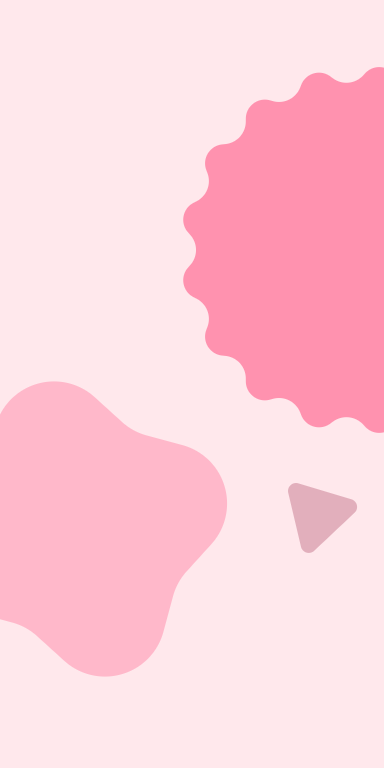
Write a Shadertoy shader that draws this background.

```glsl
// Flat pink backdrop with a scalloped disc, a soft four-lobed blob and a rounded triangle.

// Lengths are in canvas widths, angles in radians.
const float PI = 3.14159265;

const vec3 BACKDROP_COLOR = vec3(1.0, 0.910, 0.927);
const vec3 DISC_COLOR     = vec3(1.0, 0.573, 0.686);
const vec3 BLOB_COLOR     = vec3(1.0, 0.722, 0.792);
const vec3 TRIANGLE_COLOR = vec3(0.885, 0.687, 0.737);

const vec2  DISC_CENTER       = vec2(0.948, 1.349);
const float DISC_LOBES        = 17.0;
const float DISC_LOBE_DIST    = 0.4286;
const float DISC_LOBE_RADIUS  = 0.0495;
const float DISC_NOTCH_DIST   = 0.4966;
const float DISC_NOTCH_RADIUS = 0.0591;

const vec2  BLOB_CENTER       = vec2(0.207, 0.6224);
const float BLOB_ANGLE        = 0.285;
const float BLOB_LOBES        = 4.0;
const float BLOB_LOBE_DIST    = 0.2362;
const float BLOB_LOBE_RADIUS  = 0.1576;
const float BLOB_NOTCH_DIST   = 0.4497;
const float BLOB_NOTCH_RADIUS = 0.1563;

const vec2  TRIANGLE_CENTER = vec2(0.828, 0.6607);
const float TRIANGLE_ANGLE  = 0.232;
const float TRIANGLE_RADIUS = 0.0833;
const float TRIANGLE_CORNER = 0.0208;

// Folds the plane into half of one of n equal sectors, with a tip on the x axis.
vec2 foldSector(vec2 p, float n, float rotation) {
    float sector = 2.0 * PI / n;
    float a = atan(p.y, p.x) - rotation;
    a = abs(a - sector * floor(a / sector + 0.5));
    return length(p) * vec2(cos(a), sin(a));
}

// Round lobes and notches, joined by their shared inner tangent line.
float scallopDistance(vec2 p, float n, float rotation, float lobeDist, float lobeRadius,
                      float notchDist, float notchRadius) {
    vec2 q = foldSector(p, n, rotation);
    vec2 lobe = vec2(lobeDist, 0.0);
    vec2 notch = notchDist * vec2(cos(PI / n), sin(PI / n));

    float span = distance(lobe, notch);
    vec2 u = (notch - lobe) / span;
    float c = min((lobeRadius + notchRadius) / span, 1.0);
    float s = sqrt(1.0 - c * c);
    vec2 normal = c * u + s * vec2(u.y, -u.x);
    vec2 tangent = vec2(-normal.y, normal.x);

    float along = dot(q - lobe, tangent);
    if (along < 0.0) return distance(q, lobe) - lobeRadius;
    if (along > span * s) return notchRadius - distance(q, notch);
    return dot(q - lobe, normal) - lobeRadius;
}

// Equilateral triangle grown by a corner radius.
float triangleDistance(vec2 p, float rotation, float radius, float corner) {
    vec2 q = foldSector(p, 3.0, rotation);
    vec2 normal = vec2(cos(PI / 3.0), sin(PI / 3.0));
    float height = dot(q, normal) - radius * normal.x;
    float beyondTip = dot(q, vec2(normal.y, -normal.x)) - radius * normal.y;
    return (beyondTip > 0.0 ? length(vec2(beyondTip, height)) : height) - corner;
}

// Lays a shape over the colour with an edge one pixel wide.
vec3 paint(vec3 base, vec3 shapeColor, float d, float pixel) {
    return mix(base, shapeColor, clamp(0.5 - d / pixel, 0.0, 1.0));
}

void mainImage(out vec4 fragColor, in vec2 fragCoord) {
    float pixel = 1.0 / iResolution.x;
    vec2 p = fragCoord * pixel;

    float disc = scallopDistance(p - DISC_CENTER, DISC_LOBES, 0.0, DISC_LOBE_DIST,
                                 DISC_LOBE_RADIUS, DISC_NOTCH_DIST, DISC_NOTCH_RADIUS);
    float blob = scallopDistance(p - BLOB_CENTER, BLOB_LOBES, BLOB_ANGLE, BLOB_LOBE_DIST,
                                 BLOB_LOBE_RADIUS, BLOB_NOTCH_DIST, BLOB_NOTCH_RADIUS);
    float triangle = triangleDistance(p - TRIANGLE_CENTER, TRIANGLE_ANGLE,
                                      TRIANGLE_RADIUS, TRIANGLE_CORNER);

    vec3 color = paint(BACKDROP_COLOR, DISC_COLOR, disc, pixel);
    color = paint(color, BLOB_COLOR, blob, pixel);
    color = paint(color, TRIANGLE_COLOR, triangle, pixel);
    fragColor = vec4(color, 1.0);
}
```
